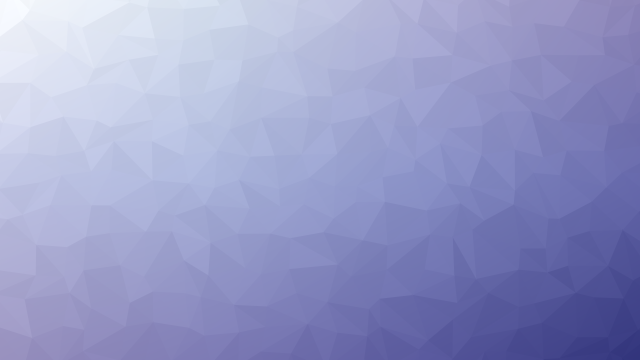
A WebGL 1 fragment shader for this background:

```glsl
precision highp float;
// Low-poly backdrop: a jittered grid of triangles over a soft gradient running
// from white at the upper left to deep indigo at the lower right. Each facet
// blends its flat centroid colour with the gradient and a small random shade.

uniform vec2 u_resolution;

const float ROWS = 12.0;        // grid cells per canvas height
const float JITTER = 0.72;      // vertex wander as a share of a cell
const float FLATNESS = 0.65;    // flat facet colour versus smooth gradient
const float SHADE_RANGE = 0.028;

float hash(vec2 p) {
  return fract(sin(dot(p, vec2(127.1, 311.7))) * 43758.547);
}

float cross2(vec2 a, vec2 b) {
  return a.x * b.y - a.y * b.x;
}

// Four evenly spaced colours, joined linearly.
vec3 ramp(vec3 a, vec3 b, vec3 c, vec3 d, float x) {
  float s = x * 3.0;
  vec3 col = mix(a, b, clamp(s, 0.0, 1.0));
  col = mix(col, c, clamp(s - 1.0, 0.0, 1.0));
  return mix(col, d, clamp(s - 2.0, 0.0, 1.0));
}

// Background colour from horizontal ramps at the top, middle and bottom.
vec3 gradient(vec2 uv) {
  uv = clamp(uv, 0.0, 1.0);
  vec3 top = ramp(vec3(0.98, 0.99, 1.00), vec3(0.83, 0.87, 0.93),
                  vec3(0.69, 0.69, 0.84), vec3(0.55, 0.52, 0.72), uv.x);
  vec3 middle = ramp(vec3(0.76, 0.78, 0.90), vec3(0.67, 0.71, 0.86),
                     vec3(0.54, 0.57, 0.78), vec3(0.40, 0.41, 0.67), uv.x);
  vec3 bottom = ramp(vec3(0.60, 0.57, 0.75), vec3(0.48, 0.47, 0.70),
                     vec3(0.34, 0.34, 0.61), vec3(0.19, 0.20, 0.48), uv.x);
  vec3 lower = mix(bottom, middle, clamp(uv.y * 2.0, 0.0, 1.0));
  return mix(lower, top, clamp(uv.y * 2.0 - 1.0, 0.0, 1.0));
}

// Jittered mesh vertex for a grid point.
vec2 vertex(vec2 id) {
  vec2 wander = vec2(hash(id), hash(id + 57.3)) - 0.5;
  return id + JITTER * wander;
}

float area(vec2 a, vec2 b, vec2 c) {
  return cross2(b - a, c - a);
}

float edgeDistance(vec2 p, vec2 a, vec2 b) {
  return cross2(b - a, p - a) / length(b - a);
}

// Smooth coverage of a counterclockwise triangle.
float coverage(vec2 p, vec2 a, vec2 b, vec2 c, float pixel) {
  float inside = min(edgeDistance(p, a, b),
                     min(edgeDistance(p, b, c), edgeDistance(p, c, a)));
  return clamp(inside / pixel + 0.5, 0.0, 1.0);
}

// Facet colour weighted by coverage, with the weight in alpha.
vec4 facet(vec2 p, vec2 a, vec2 b, vec2 c, vec2 extent, float pixel, float seed) {
  float weight = coverage(p, a, b, c, pixel);
  vec3 flatColor = gradient((a + b + c) / (3.0 * extent));
  vec3 color = mix(gradient(p / extent), flatColor, FLATNESS);
  color += SHADE_RANGE * (seed - 0.5);
  return vec4(color * weight, weight);
}

// Both triangles of a cell, split along the better balanced diagonal.
vec4 cellFacets(vec2 p, vec2 id, vec2 extent, float pixel) {
  vec2 a = vertex(id);
  vec2 b = vertex(id + vec2(1.0, 0.0));
  vec2 c = vertex(id + vec2(1.0, 1.0));
  vec2 d = vertex(id + vec2(0.0, 1.0));
  float seedA = hash(id + 13.7);
  float seedB = hash(id + 91.1);
  float splitAC = min(area(a, b, c), area(a, c, d));
  float splitBD = min(area(a, b, d), area(b, c, d));
  if (splitAC > splitBD) {
    return facet(p, a, b, c, extent, pixel, seedA)
         + facet(p, a, c, d, extent, pixel, seedB);
  }
  return facet(p, a, b, d, extent, pixel, seedA)
       + facet(p, b, c, d, extent, pixel, seedB);
}

void main() {
  // Grid space: one unit per cell.
  float pixel = ROWS / u_resolution.y;
  vec2 p = gl_FragCoord.xy * pixel;
  vec2 extent = u_resolution * pixel;

  // Jittered cells can reach into their neighbours.
  vec4 sum = vec4(0.0);
  for (int j = -1; j <= 1; j++) {
    for (int i = -1; i <= 1; i++) {
      vec2 id = floor(p) + vec2(float(i), float(j));
      sum += cellFacets(p, id, extent, pixel);
    }
  }
  gl_FragColor = vec4(sum.rgb / max(sum.a, 0.001), 1.0);
}
```
